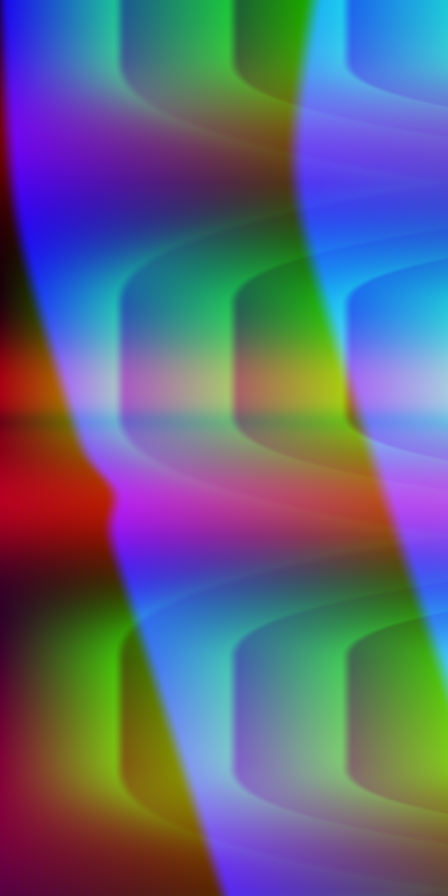
Reproduce this background procedurally as a WebGL 1 fragment shader.

```glsl
precision highp float;

uniform vec2 u_resolution;

float bump(float t, float center, float width) {
  float d = (t - center) / width;
  return exp(-d * d);
}

// Rounded bend between two straight slopes.
float bentLine(float t, float center, float base, float slope, float bend) {
  float d = t - center;
  return base + slope * d + bend * sqrt(d * d + 0.024);
}

// Horizontal bands of red, measured downwards.
float redBands(float y) {
  float red = 0.08;
  red += 0.36 * bump(y, 0.29, 0.18);
  red += 0.55 * bump(y, 0.86, 0.117);
  red += 0.62 * bump(y, 1.115, 0.143);
  red += 0.44 * bump(y, 1.77, 0.31);
  red -= 0.13 * bump(y, 0.94, 0.025);
  return red;
}

// Repeated ramps whose bright edges fan out into arcs.
float greenArcs(float x, float y) {
  float period = 0.789;
  float d = abs(mod(y - 0.802 + 0.5 * period, period) - 0.5 * period);
  float stretch = 1.0 + 0.2 * pow(max(d - 0.12, 0.0) / 0.09, 2.35);
  float v = x / (0.253 * stretch);
  float f = fract(v);
  float later = step(1.0, v);
  float low = later * mix(0.4, 0.85, smoothstep(0.1, 0.25, d));
  float ramp = mix(low, 1.0, f);
  ramp = mix(ramp, mix(1.0, ramp, smoothstep(0.0, 0.12, f)), later);
  float strength = 1.0 - 0.7 * smoothstep(0.08, 0.36, d);
  return 0.72 * ramp * strength + 0.09 * x;
}

// Blue falls off to the right of two slanting fronts.
float blueFronts(float x, float y) {
  float first = bentLine(y, 0.495, 0.017, 0.18, 0.14);
  first += 0.04 * bump(y, 1.1, 0.06);
  float second = bentLine(y, 0.39, 0.618, 0.07, 0.26);
  float left = 0.55 * max(first - x, 0.0);
  float middle = clamp(1.0 - (x - first) / 0.67, 0.0, 1.0);
  float right = 1.0 - 0.4 * max(x - second, 0.0);
  float blue = mix(left, middle, smoothstep(-0.022, 0.022, x - first));
  blue = mix(blue, right, smoothstep(-0.025, 0.025, x - second));
  return 0.96 * blue;
}

void main() {
  vec2 uv = gl_FragCoord.xy / u_resolution;
  float x = uv.x;
  float y = 2.0 * (1.0 - uv.y);
  vec3 color = vec3(redBands(y), greenArcs(x, y), blueFronts(x, y));
  gl_FragColor = vec4(clamp(color, 0.0, 1.0), 1.0);
}
```
